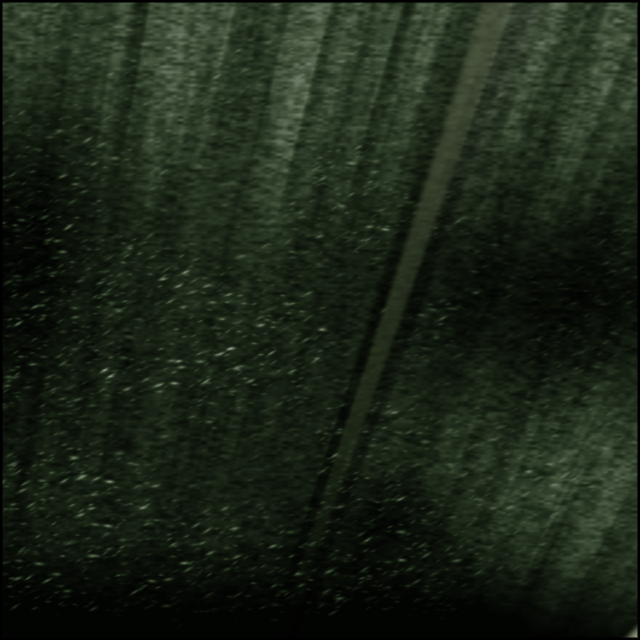
A Shadertoy shader for this texture:

```glsl
// Dark green leaf close-up: fanned veins, a pale midrib and scattered glints.

float hash(vec2 p) {
    return fract(sin(dot(p, vec2(127.1, 311.7))) * 43758.5453);
}

float noise(vec2 p) {
    vec2 i = floor(p), f = fract(p);
    f = f * f * (3.0 - 2.0 * f);
    return mix(mix(hash(i), hash(i + vec2(1, 0)), f.x),
               mix(hash(i + vec2(0, 1)), hash(i + vec2(1, 1)), f.x), f.y);
}

// Soft elliptical spot: 1 at the centre, fading outwards
float spot(vec2 p, vec2 center, vec2 radius) {
    vec2 d = (p - center) / radius;
    return exp(-dot(d, d));
}

// Position across the leaf, constant along each fanned vein
float veinCoord(vec2 p) {
    return (p.x - 0.15 * p.y) / (1.0 + 0.43 * p.y);
}

// Broad light and shade over the surface
float surfaceLight(vec2 p) {
    float wave = 0.05 * (noise(p * vec2(5.0, 3.0)) - 0.5);
    float light = mix(0.115, 0.30, smoothstep(0.58, 0.98, p.y + wave));
    light += 0.13 * spot(p, vec2(0.92, 0.24), vec2(0.30, 0.16));
    light += 0.03 * spot(p, vec2(0.38, 0.68), vec2(0.22, 0.2));
    light *= 1.0 - 0.80 * spot(p, vec2(0.0, 0.60), vec2(0.15, 0.25));
    light *= 1.0 - 0.65 * spot(p, vec2(0.90, 0.53), vec2(0.28, 0.12));
    light *= 1.0 - 0.75 * spot(p, vec2(0.60, 0.18), vec2(0.13, 0.09));
    float lift = 0.35 * max(p.x - 0.75, 0.0);
    return light * smoothstep(0.0, 0.21, p.y + lift + wave);
}

// Coarse and fine streaks along the veins, as a brightness factor
float veinStreaks(float across, float along) {
    float broad = noise(vec2(across * 24.0, along * 1.5));
    float medium = noise(vec2(across * 65.0 + 9.0, along * 2.5));
    float fine = noise(vec2(across * 170.0, along * 6.0));
    float grooves = smoothstep(0.72, 0.92, noise(vec2(across * 38.0 + 4.0, along * 1.1)));
    float streaks = 0.48 + 0.42 * broad + 0.38 * medium + 0.24 * fine;
    return streaks * (1.0 - 0.5 * grooves);
}

// Short tilted dashes, one per jittered cell, with few bright ones
float glints(vec2 p, vec2 cell, vec2 size, float seed) {
    vec2 base = floor(p / cell);
    float sum = 0.0;
    for (int y = -1; y <= 1; y++) {
        for (int x = -1; x <= 1; x++) {
            vec2 id = base + vec2(x, y);
            vec2 jitter = vec2(hash(id + seed), hash(id + seed + 17.3));
            vec2 d = p - (id + jitter) * cell;
            d.y -= d.x * mix(-0.1, 0.6, hash(id + seed + 41.7));
            float strength = pow(hash(id + seed + 73.1), 5.0);
            sum += strength * spot(d, vec2(0.0), size);
        }
    }
    return sum;
}

// Leaf green for a given brightness
vec3 leafColor(float g) {
    return g * vec3(0.62 + 0.57 * g, 1.0, 0.50 + 0.70 * g);
}

void mainImage(out vec4 fragColor, in vec2 fragCoord) {
    vec2 p = fragCoord / iResolution.xy;
    float across = veinCoord(p);
    float light = surfaceLight(p) * veinStreaks(across, p.y);

    // Grain drawn out sideways
    float grain = noise(p * vec2(110.0, 240.0)) + noise(p * vec2(60.0, 150.0) + 31.0) - 1.0;
    light *= 1.0 + 0.38 * grain;
    light += 0.022 * grain * smoothstep(0.0, 0.15, p.y);

    // Glints, gathered in clusters and fewer in the bright top
    float cluster = smoothstep(0.2, 0.75, noise(p * vec2(9.0, 12.0) + 5.0));
    float zone = mix(1.0, 0.35, smoothstep(0.6, 0.9, p.y)) * smoothstep(0.0, 0.1, p.y);
    zone *= mix(1.0, 0.5, smoothstep(0.5, 0.8, p.x));
    float large = glints(p, vec2(0.021, 0.015), vec2(0.0065, 0.0024), 3.0);
    float small = glints(p, vec2(0.011, 0.008), vec2(0.0042, 0.0018), 57.0);
    light += zone * (0.25 + 0.75 * cluster) * (0.42 * large + 0.24 * small);
    vec3 color = leafColor(clamp(light, 0.015, 0.62));

    // Midrib, tapering and dimming towards the bottom
    float ribX = 0.44 + 0.34 * p.y;
    float ribWidth = mix(0.009, 0.027, p.y);
    float rib = 1.0 - smoothstep(0.45, 1.15, abs(p.x - ribX) / ribWidth);
    vec3 ribColor = mix(vec3(0.10, 0.14, 0.07), vec3(0.36, 0.40, 0.30), p.y * p.y);
    ribColor *= 0.85 + 0.2 * noise(vec2(across * 130.0, p.y * 5.0)) + 0.1 * grain;
    color *= 1.0 - 0.35 * spot(p, vec2(ribX + 1.7 * ribWidth, p.y), vec2(ribWidth, 1.0));
    color = mix(color, ribColor, 0.8 * rib * smoothstep(0.04, 0.4, p.y));

    // Pale lower right corner and thin dark border
    color = mix(color, vec3(0.55, 0.60, 0.48), smoothstep(0.965, 0.99, p.x - p.y));
    vec2 edge = min(p, 1.0 - p);
    color *= smoothstep(0.002, 0.006, min(edge.x, edge.y));
    fragColor = vec4(color, 1.0);
}
```
